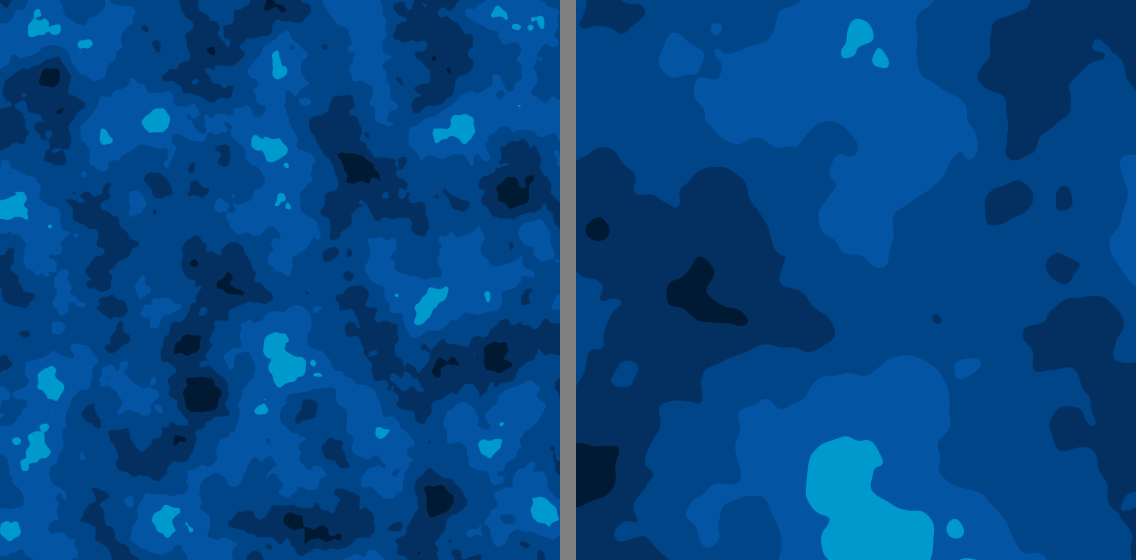
Left: the whole. Right: its middle third, enlarged.
Reproduce this texture procedurally as a Shadertoy shader.

```glsl
const vec3 ABYSS = vec3(0.00, 0.10, 0.20);
const vec3 NAVY  = vec3(0.01, 0.19, 0.38);
const vec3 OCEAN = vec3(0.00, 0.27, 0.53);
const vec3 AZURE = vec3(0.01, 0.33, 0.64);
const vec3 CYAN  = vec3(0.00, 0.60, 0.80);

const float BASE_FREQUENCY = 7.0;
const int OCTAVES = 4;
const float GAIN = 0.5;
const float NOISE_DEVIATION = 0.2157;

// Unit gradient at a lattice cell, from an integer hash
vec2 latticeGradient(ivec2 cell, uint seed) {
    uvec2 c = uvec2(cell);
    uint h = c.x * 1597u ^ c.y * 51749u ^ seed * 7919u;
    h = (h ^ (h >> 15)) * 73244475u;
    h = (h ^ (h >> 15)) * 73244475u;
    h ^= h >> 16;
    float angle = 6.28319 * float(h & 65535u) / 65536.0;
    return vec2(cos(angle), sin(angle));
}

float cornerValue(ivec2 cell, ivec2 corner, vec2 f, uint seed) {
    return dot(latticeGradient(cell + corner, seed), f - vec2(corner));
}

float gradientNoise(vec2 p, uint seed) {
    ivec2 cell = ivec2(floor(p));
    vec2 f = fract(p);
    vec2 fade = f * f * f * (f * (f * 6.0 - 15.0) + 10.0);
    float bottom = mix(cornerValue(cell, ivec2(0, 0), f, seed),
                       cornerValue(cell, ivec2(1, 0), f, seed), fade.x);
    float top = mix(cornerValue(cell, ivec2(0, 1), f, seed),
                    cornerValue(cell, ivec2(1, 1), f, seed), fade.x);
    return mix(bottom, top, fade.y);
}

// Rotated octaves, scaled to unit standard deviation
float fractalNoise(vec2 p, float gain) {
    const mat2 OCTAVE_TURN = mat2(1.6, 1.2, -1.2, 1.6);
    float sum = 0.0, variance = 0.0, amplitude = 1.0;
    for (int i = 0; i < OCTAVES; i++) {
        sum += amplitude * gradientNoise(p, uint(i + 1));
        variance += amplitude * amplitude;
        amplitude *= gain;
        p = OCTAVE_TURN * p + vec2(3.7, 1.3);
    }
    return sum / (NOISE_DEVIATION * sqrt(variance));
}

// Switch to the next colour where the height passes a level
vec3 addBand(vec3 below, vec3 above, float height, float level, float blur) {
    return mix(below, above, smoothstep(level - blur, level + blur, height));
}

void mainImage(out vec4 fragColor, in vec2 fragCoord) {
    vec2 uv = fragCoord / iResolution.y;
    float height = fractalNoise(uv * BASE_FREQUENCY, GAIN);
    float blur = max(0.6 * fwidth(height), 0.0001);

    vec3 color = ABYSS;
    color = addBand(color, NAVY, height, -2.03, blur);
    color = addBand(color, OCEAN, height, -0.81, blur);
    color = addBand(color, AZURE, height, 0.60, blur);
    color = addBand(color, CYAN, height, 2.03, blur);
    fragColor = vec4(color, 1.0);
}
```
